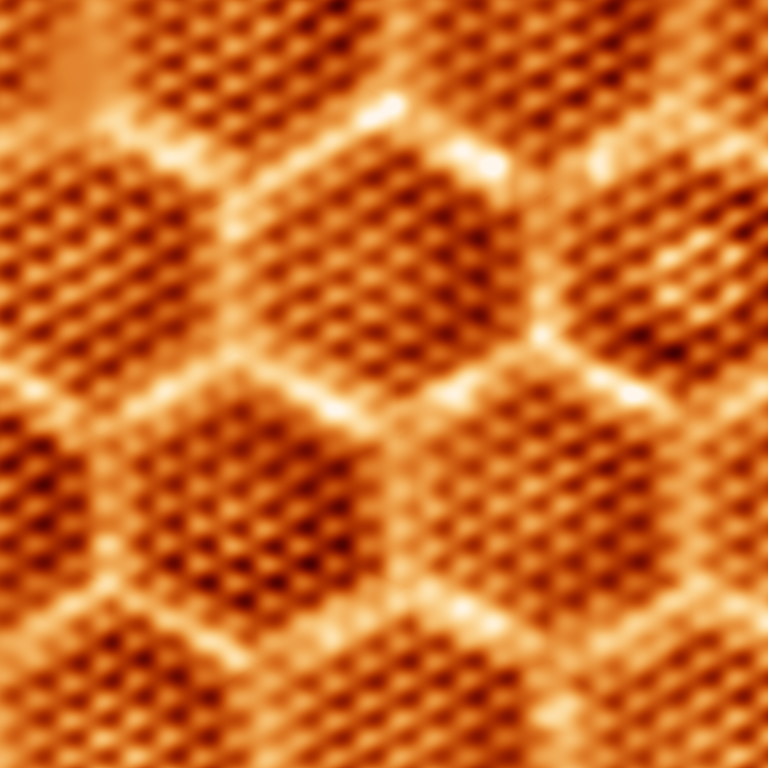
This pattern is drawn by a WebGL 1 fragment shader. Its source:

```glsl
precision highp float;
// Honeycomb of glowing ridges over a fine triangular lattice of atoms, as a heat-coloured height map.
// Ridges come from the distance to hexagonal cell borders, atoms from three crossed sine waves;
// hashes and noise vary each ridge, and a ring, a pit and a smooth patch mark defects.

uniform vec2 u_resolution;

float hash(vec2 p) {
  return fract(sin(dot(p, vec2(127.1, 311.7))) * 43758.5453);
}

float noise(vec2 p) {
  vec2 i = floor(p), f = fract(p);
  f = f * f * (3.0 - 2.0 * f);
  return mix(mix(hash(i), hash(i + vec2(1, 0)), f.x),
             mix(hash(i + vec2(0, 1)), hash(i + vec2(1, 1)), f.x), f.y);
}

float bump(float x, float width) {
  return exp(-x * x / (width * width));
}

// Centre of the pointy-topped hexagon that holds p; neighbours are one unit apart.
vec2 hexCenter(vec2 p) {
  vec2 s = vec2(1.0, 1.7320508);
  vec2 a = floor(p / s + 0.5) * s;
  vec2 b = (floor(p / s) + 0.5) * s;
  return length(p - a) < length(p - b) ? a : b;
}

// Three plane waves, 120 degrees apart; the uneven strengths join atoms into slanted rows.
float atoms(vec2 uv) {
  vec2 drift = 0.011 * (vec2(noise(uv * 9.0 + 3.0), noise(uv * 9.0 + 57.0)) - 0.5);
  float sum = 0.0;
  for (int i = 0; i < 3; i++) {
    float angle = float(i) * 2.0943951;
    float strength = i == 0 ? 0.55 : (i == 1 ? 1.25 : 0.85);
    strength *= 0.65 + 0.7 * noise(uv * 8.0 + 40.0 * float(i));
    vec2 dir = vec2(cos(angle), sin(angle));
    sum += strength * sin(144.5 * dot(uv + drift - vec2(0.622, 0.642), dir) - 2.0944);
  }
  return sum;
}

// Extra glow along the middle of each cell side, brightest on falling diagonals.
float sideGlow(vec2 p, vec2 center) {
  float glow = 0.0;
  for (int i = 0; i < 3; i++) {
    float angle = float(i) * 1.0471976;
    vec2 n = vec2(cos(angle), sin(angle));
    vec2 middle = n * (dot(p, n) < 0.0 ? -0.5 : 0.5);
    vec2 q = p - middle;
    float vary = hash(floor((center + middle) * vec2(4.0, 2.3094) + 0.5));
    float strength = i == 0 ? 0.05 : (i == 1 ? 0.25 : 0.19);
    glow += strength * (0.55 + 0.7 * vary)
          * bump(dot(q, n), 0.075) * bump(dot(q, vec2(-n.y, n.x)), 0.18);
  }
  return glow;
}

vec3 heat(float t) {
  t = clamp(t, 0.03, 0.97);
  return vec3(1.0 - pow(1.0 - t, 2.4),
              smoothstep(0.085, 1.085, t),
              pow(max(t - 0.36, 0.0) / 0.64, 1.7));
}

void main() {
  vec2 uv = gl_FragCoord.xy / u_resolution;

  // Slightly bent and wobbling cell coordinates
  vec2 c = (uv - vec2(0.117, 0.651)) * vec2(2.62, 2.77);
  c.x -= 0.06 * abs(c.y);
  c += 0.09 * (vec2(noise(uv * 6.0), noise(uv * 6.0 + 31.0)) - 0.5);
  vec2 center = hexCenter(c);
  vec2 p = c - center;

  // Ridge along the cell border, of uneven width
  float border = 0.5 - max(abs(p.x), dot(abs(p), vec2(0.5, 0.8660254)));
  float ridge = bump(border, 0.09 + 0.06 * noise(uv * 8.0 + 11.0));
  float inside = 1.0 - ridge;

  // Cell floor: bright middle, dark rim, deeper on the right
  float height = 0.365 + 0.16 * bump(length(p), 0.23) - 0.16 * p.x * inside;
  height += 0.12 * (noise(uv * 5.0 + 7.0) - 0.5);
  height += 0.25 * ridge + sideGlow(p, center);

  // Bright corners at the top of each cell and scattered bright spots
  height += 0.13 * (bump(length(p - vec2(0.0, 0.577)), 0.12)
                  + bump(length(vec2(abs(p.x) - 0.5, p.y + 0.289)), 0.12));
  height += 0.2 * ridge * smoothstep(0.6, 0.95, noise(uv * 14.0));

  // Atoms, fainter on the ridges and gone on the smooth patch
  float patchy = bump(length((uv - vec2(0.1, 0.9)) * vec2(1.0, 0.7)), 0.065);
  float contrast = 0.055 + 0.035 * noise(uv * 7.0 + 19.0);
  height = mix(height, 0.6, patchy);
  height += atoms(uv) * contrast * (1.0 - 0.5 * ridge) * (1.0 - patchy);

  // Defects: a raised ring and a dark pit
  height += 0.18 * bump(length(uv - vec2(0.915, 0.638)) - 0.045, 0.026);
  height -= 0.19 * bump(length((uv - vec2(0.833, 0.535)) * vec2(0.8, 1.2)), 0.045);

  gl_FragColor = vec4(heat(height), 1.0);
}
```
